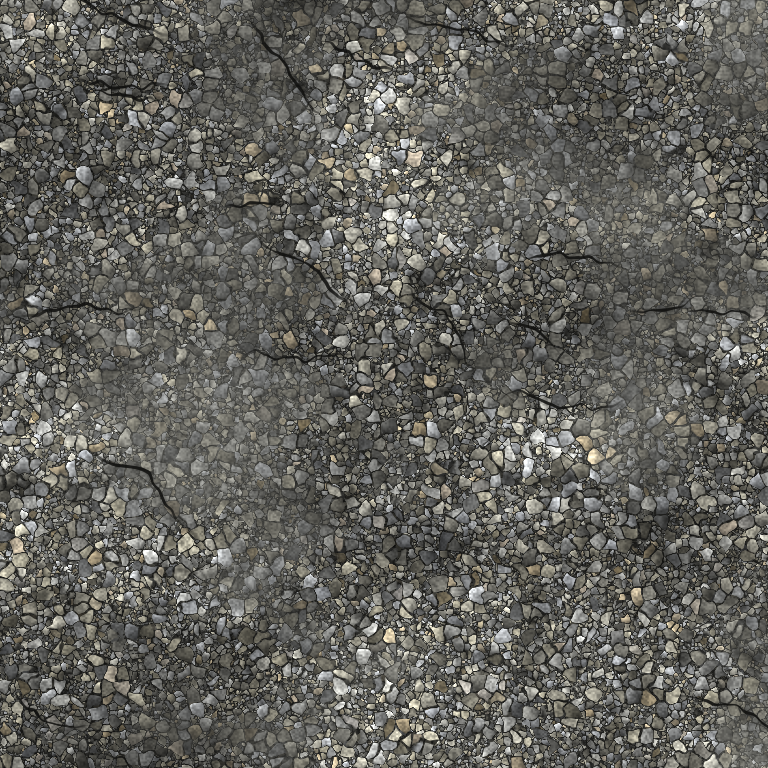
This texture is drawn by a WebGL 2 fragment shader. Its source:

```glsl
#version 300 es
precision highp float;
// Weathered asphalt: three sizes of crushed stone are laid over dark grit.
// Each layer is a cellular pattern with tinted, tilted stones and dark joints;
// broad stains, worn patches and thin wandering cracks go on top.
uniform vec2 u_resolution;
out vec4 fragColor;

const vec3 TAR = vec3(0.075, 0.075, 0.068);
const vec3 WORN = vec3(0.335, 0.335, 0.32);
const int CRACK_COUNT = 20;

float hash(vec2 p) {
    return fract(sin(dot(p, vec2(127.1, 311.7))) * 43758.5453);
}

vec2 hash2(vec2 p) {
    return vec2(hash(p), hash(p + vec2(37.3, 17.9)));
}

float noise(vec2 p) {
    vec2 cell = floor(p), f = fract(p);
    f = f * f * (3.0 - 2.0 * f);
    float low = mix(hash(cell), hash(cell + vec2(1, 0)), f.x);
    float high = mix(hash(cell + vec2(0, 1)), hash(cell + vec2(1, 1)), f.x);
    return mix(low, high, f.y);
}

float fbm(vec2 p) {
    float sum = 0.0, amplitude = 0.53;
    for (int i = 0; i < 4; i++) {
        sum += amplitude * noise(p);
        p = p * 2.03 + 11.7;
        amplitude *= 0.5;
    }
    return sum;
}

// Cellular pattern: x = gap to the border, y = stone id, zw = offset from its centre
vec4 cellular(vec2 p, float seed) {
    vec2 cell = floor(p), offset = vec2(0);
    float nearest = 9.0, second = 9.0, id = 0.0;
    for (int y = -1; y <= 1; y++) {
        for (int x = -1; x <= 1; x++) {
            vec2 site = cell + vec2(x, y);
            vec2 d = p - site - 0.5 - 0.9 * (hash2(site + seed) - 0.5);
            float dist = length(d);
            if (dist < nearest) {
                second = nearest;
                nearest = dist;
                offset = d;
                id = hash(site + seed + 5.3);
            } else {
                second = min(second, dist);
            }
        }
    }
    return vec4(second - nearest, id, offset);
}

// Grey stone, leaning to blue or to tan
vec3 stoneColour(float id) {
    float grey = mix(0.30, 0.64, hash(vec2(id, 2.1)));
    float warmth = hash(vec2(id, 7.7)) - 0.42;
    float tan_ = smoothstep(0.88, 1.0, hash(vec2(id, 4.9)));
    return grey * (vec3(1.0, 1.0, 0.965) + warmth * vec3(0.07, 0.02, -0.13)
                   + tan_ * vec3(0.10, 0.01, -0.12));
}

// Lays one size of stone over the colour below
vec3 layStones(vec3 below, vec2 uv, float scale, float seed, float coverage) {
    vec2 p = uv * scale;
    p += 0.4 * (vec2(noise(p * 1.7 + seed), noise(p * 1.7 + seed + 31.0)) - 0.5);
    vec4 stone = cellular(p, seed);
    float present = step(hash(vec2(stone.y, 1.3)), coverage);
    float joint = 0.13 * hash(vec2(stone.y, 3.3));
    float softness = max(0.13, 1.2 * scale / u_resolution.y);
    float body = smoothstep(joint, joint + softness, stone.x);
    float facing = 6.2832 * hash(vec2(stone.y, 9.1));
    float tilt = dot(stone.zw, vec2(cos(facing), sin(facing)) + vec2(-0.3, 0.5));
    vec3 top = stoneColour(stone.y) * (1.0 + 0.38 * tilt);
    return mix(below, mix(mix(TAR, below, 0.32), top, body), present);
}

// Darkness of one tapering crack with a faint halo
float crack(vec2 uv, float seed) {
    float steep = step(0.72, hash(vec2(seed, 1.7)));
    float angle = mix(-0.28, 0.12, hash(vec2(seed, 2.9))) - 0.65 * steep;
    vec2 along = vec2(cos(angle), sin(angle));
    vec2 d = uv - hash2(vec2(seed, 6.1));
    vec2 q = vec2(dot(d, along), dot(d, vec2(-along.y, along.x)));
    q.y += 0.035 * (noise(vec2(q.x * 16.0, seed)) - 0.5);
    q.y += 0.009 * (noise(vec2(q.x * 75.0, seed + 3.0)) - 0.5);
    float halfLength = mix(0.05, 0.12, hash(vec2(seed, 8.3)));
    float taper = 1.0 - smoothstep(0.35, 1.0, abs(q.x) / halfLength);
    float width = 0.0015 * taper * noise(vec2(q.x * 60.0, seed + 9.0));
    float line = 1.0 - smoothstep(width, width + 0.0021, abs(q.y));
    return taper * max(0.9 * line, 0.22 * exp(-abs(q.y) / 0.007));
}

void main() {
    vec2 uv = gl_FragCoord.xy / u_resolution.y;

    // Grit, then stones from fine to coarse
    vec3 colour = WORN * mix(0.35, 1.45, noise(uv * 300.0));
    colour = layStones(colour, uv, 190.0, 3.0, 0.75);
    colour = layStones(colour, uv, 105.0, 17.0, 0.62);
    colour = layStones(colour, uv, 60.0, 29.0, 0.42);

    // Rough mineral surface
    float grain = noise(uv * 410.0) + 0.6 * noise(uv * 190.0 + 40.0) - 0.8;
    colour *= 1.0 + 0.42 * grain;

    // Worn patches of low contrast, broad stains and tar spots
    float worn = smoothstep(0.5, 0.72, fbm(uv * vec2(6.0, 8.0) + 50.0));
    colour = mix(colour, WORN * (1.0 + 0.3 * grain), 0.55 * worn);
    colour *= 1.03 + 0.85 * (fbm(uv * vec2(4.0, 7.0) + 8.0) - 0.5);
    float spots = smoothstep(0.58, 0.78, fbm(uv * vec2(13.0, 19.0) + 90.0));
    colour = mix(colour, TAR, 0.6 * spots * noise(uv * 120.0 + 7.0));

    // Cracks
    float cracks = 0.0;
    for (int i = 0; i < CRACK_COUNT; i++) {
        cracks = max(cracks, crack(uv, float(i) + 1.0));
    }
    colour = mix(colour, TAR * 0.8, cracks);

    fragColor = vec4(clamp(colour * 1.06, 0.0, 1.0), 1.0);
}
```
